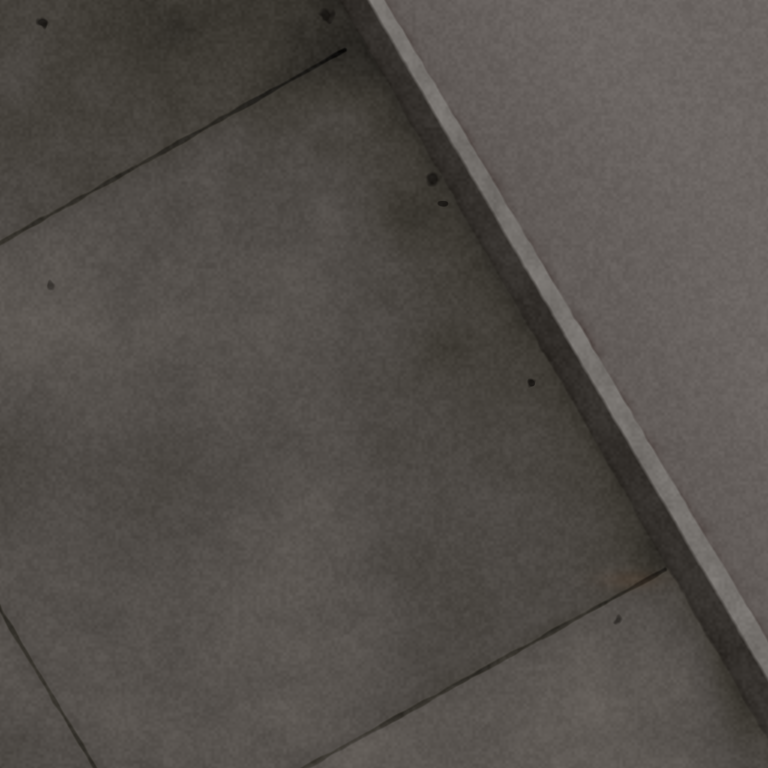
Give the GLSL for this texture, as a WebGL 1 fragment shader.

```glsl
precision highp float;
// Weathered concrete slabs beside a slanting kerb, with a smooth pale wall
// at the right. Straight edges are distance tests, stains are soft blobs,
// and layered value noise supplies the mottling and grain.
uniform vec2 u_resolution;

float hash(vec2 p) {
  vec3 q = fract(vec3(p.xyx) * 0.1031);
  q += dot(q, q.yzx + 33.33);
  return fract((q.x + q.y) * q.z);
}

float noise(vec2 p) {
  vec2 i = floor(p), f = fract(p);
  f = f * f * (3.0 - 2.0 * f);
  return mix(mix(hash(i), hash(i + vec2(1.0, 0.0)), f.x),
             mix(hash(i + vec2(0.0, 1.0)), hash(i + 1.0), f.x), f.y);
}

float fbm(vec2 p) {
  float sum = 0.0, amp = 0.5;
  for (int i = 0; i < 5; i++) {
    sum += amp * noise(p);
    p = mat2(1.6, 1.2, -1.2, 1.6) * p + 7.3;
    amp *= 0.5;
  }
  return sum;
}

float segment(vec2 p, vec2 a, vec2 b) {
  vec2 d = b - a;
  return length(p - a - d * clamp(dot(p - a, d) / dot(d, d), 0.0, 1.0));
}

float blob(vec2 p, vec2 center, vec2 radius) {
  vec2 d = (p - center) / radius;
  return exp(-dot(d, d));
}

// Small ragged dark fleck
float fleck(vec2 p, vec2 center, float radius) {
  float d = length(p - center) + 0.006 * (noise(p * 170.0) - 0.5);
  return 1.0 - smoothstep(radius * 0.5, radius * 1.3, d);
}

// Signed distance to a slanted edge: x at the top, then run per unit drop
float slant(vec2 p, float topX, float run) {
  return (p.x - topX - run * (1.0 - p.y)) / sqrt(1.0 + run * run);
}

vec3 slabs(vec2 p, float kerb) {
  float upper = smoothstep(-0.004, 0.004, p.y - 0.684 - 0.559 * p.x);
  float lower = smoothstep(-0.004, 0.004, 0.258 - 0.55 * (0.866 - p.x) - p.y);
  float mottle = fbm(p * 5.0 + 3.0) - 0.48;

  // Broad light and shade
  float light = 0.302 - 0.035 * smoothstep(0.5, 1.0, p.y);
  light += 0.03 * blob(p, vec2(0.08, 0.52), vec2(0.28, 0.2));
  light += 0.02 * blob(p, vec2(0.3, 0.12), vec2(0.35, 0.2));
  light += 0.02 * blob(p, vec2(0.25, 0.7), vec2(0.16, 0.1));
  light -= 0.012 * upper;
  light += 0.045 * lower;
  light -= 0.055 * exp(kerb / 0.07) + 0.03 * exp(kerb / 0.015);

  // Damp stains
  light -= 0.06 * blob(p, vec2(0.23, 0.96), vec2(0.1, 0.06));
  light -= 0.05 * blob(p, vec2(0.43, 0.93), vec2(0.07, 0.05));
  light -= 0.05 * blob(p, vec2(0.535, 0.72), vec2(0.04, 0.035));
  light -= 0.03 * blob(p, vec2(0.58, 0.55), vec2(0.035, 0.035));
  light -= 0.04 * blob(p, vec2(0.83, 0.29), vec2(0.06, 0.035));
  light -= 0.06 * blob(p, vec2(0.96, 0.1), vec2(0.04, 0.08));
  light += 0.11 * mottle + 0.05 * (noise(p * 26.0) - 0.5) * (0.4 + mottle);

  // Joints, broken up by wear
  float wobble = 0.0025 * (noise(p * 60.0) - 0.5);
  float top = segment(p, vec2(-0.01, 0.678), vec2(0.449, 0.935)) + wobble;
  float base = segment(p, vec2(0.39, -0.004), vec2(0.866, 0.258)) + wobble;
  float side = segment(p, vec2(-0.01, 0.223), vec2(0.13, -0.01)) + wobble;
  float wear = 0.6 + 0.4 * noise(p * 32.0);
  float joint = min(top, min(base, side));
  light -= 0.13 * wear * (1.0 - smoothstep(0.0008, 0.0042, joint));
  light -= 0.025 * exp(-joint / 0.012);

  // Green-brown cast where the concrete is darkest
  float dirt = smoothstep(0.32, 0.22, light);
  vec3 color = light * mix(vec3(1.02, 0.965, 0.915), vec3(1.03, 0.97, 0.86), dirt);
  color += vec3(0.04, 0.015, 0.0) * blob(p, vec2(0.82, 0.245), vec2(0.04, 0.012));

  float spots = fleck(p, vec2(0.055, 0.971), 0.007);
  spots = max(spots, fleck(p, vec2(0.426, 0.979), 0.009));
  spots = max(spots, fleck(p, vec2(0.564, 0.767), 0.010));
  spots = max(spots, fleck(p, vec2(0.577, 0.734), 0.005));
  spots = max(spots, fleck(p, vec2(0.691, 0.501), 0.005));
  spots = max(spots, 0.7 * fleck(p, vec2(0.805, 0.193), 0.006));
  spots = max(spots, 0.5 * fleck(p, vec2(0.066, 0.627), 0.006));
  return mix(color, vec3(0.09, 0.08, 0.07), 0.85 * spots);
}

void main() {
  vec2 p = gl_FragCoord.xy / u_resolution;
  float ragged = 0.003 * (noise(p * 75.0) - 0.5);
  float face = slant(p, 0.443, 0.578) + ragged;
  float ledge = slant(p, 0.479, 0.588) + ragged * 0.5;
  float wall = slant(p, 0.501, 0.598) + ragged * 0.7;

  vec3 color = slabs(p, min(face, 0.0));
  vec3 faceColor = vec3(0.205, 0.19, 0.175) + 0.07 * (fbm(p * 18.0) - 0.5);
  faceColor -= 0.05 * exp(-abs(face) / 0.005);
  vec3 ledgeColor = vec3(0.465, 0.45, 0.435) + 0.12 * (fbm(p * 25.0) - 0.5);
  vec3 wallColor = vec3(0.385, 0.362, 0.35) + 0.035 * smoothstep(0.0, 0.25, wall);
  wallColor += 0.025 * (fbm(p * 4.0) - 0.5);
  wallColor -= vec3(0.10, 0.12, 0.12) * noise(p * 38.0) * exp(-max(wall, 0.0) / 0.006);

  color = mix(color, faceColor, smoothstep(-0.003, 0.003, face));
  color = mix(color, ledgeColor, smoothstep(-0.003, 0.003, ledge));
  color = mix(color, wallColor, smoothstep(-0.002, 0.002, wall));
  color += 0.035 * (noise(p * 256.0) - 0.5) + 0.025 * (noise(p * 130.0) - 0.5);
  gl_FragColor = vec4(color, 1.0);
}
```
